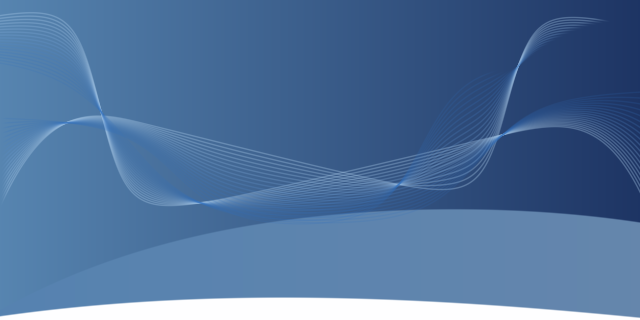
A Shadertoy shader for this background:

```glsl
// Blue corporate backdrop: a horizontal gradient, a pale hill and a white foot,
// crossed by two ribbons of fine lines. Each ribbon blends from a bright edge
// curve to a blue edge curve; the curves are sums of soft steps and powers.

// Soft algebraic step from 0 to 1 around centre, with long tails.
float bend(float x, float centre, float width) {
    float d = x - centre;
    return 0.5 + 0.5 * d / sqrt(d * d + width * width);
}

// Heights of the four ribbon edges: (bright, blue) of the first, then the second.
vec4 ribbonEdges(float x) {
    float fall = max(x - 1.5, 0.0);
    float rise = max(0.45 - x, 0.0);
    float bright1 = 0.201 + 0.24 * x + 0.765 * (1.0 - bend(x, 0.314, 0.09))
                  - 4.5 * fall * fall * fall * fall;
    float blue1 = 0.265 + 0.58 * (1.0 - bend(x, 0.40, 0.25)) + 0.46 * bend(x, 1.5, 0.2);
    float bright2 = 0.726 - 0.252 * x + 0.70 * bend(x, 1.585, 0.09)
                  - 4.1 * rise * rise * rise;
    float blue2 = 0.26 + 0.38 * (1.0 - bend(x, 0.55, 0.2)) + 0.56 * bend(x, 1.32, 0.15);
    return vec4(bright1, blue1, bright2, blue2);
}

// Coverage of a thin line at height h with the given slope.
float thinLine(float y, float h, float slope, float pixel) {
    float d = abs(y - h) / sqrt(1.0 + slope * slope);
    return 1.0 - smoothstep(0.0, 0.0012 + pixel, d);
}

// Coverage of everything below height h.
float below(float y, float h, float pixel) {
    return smoothstep(-pixel, pixel, h - y);
}

void mainImage(out vec4 fragColor, in vec2 fragCoord) {
    // Canvas spans 0..2 across and 0..1 up.
    vec2 p = fragCoord / iResolution.xy * vec2(2.0, 1.0);
    float pixel = 1.0 / iResolution.y;

    // Sky gradient
    vec3 color = mix(vec3(0.34, 0.52, 0.69), vec3(0.115, 0.205, 0.39), p.x * 0.5);

    // Hill
    float d = p.x - 1.42;
    float hillTop = 0.346 - d * d * (0.116 + 0.02 * d * d);
    vec3 hillColor = mix(vec3(0.335, 0.51, 0.69), vec3(0.395, 0.525, 0.675), p.x * 0.5);
    color = mix(color, hillColor, below(p.y, hillTop, pixel));

    // Ribbons of lines, fading from bright to blue
    const float LINES = 18.0;
    vec4 edge = ribbonEdges(p.x);
    vec4 slope = (ribbonEdges(p.x + 0.002) - edge) / 0.002;
    for (float i = 0.0; i < LINES; i++) {
        float t = i / (LINES - 1.0);
        vec3 lineColor = mix(vec3(0.66, 0.79, 0.91), vec3(0.18, 0.43, 0.74), smoothstep(0.0, 0.9, t));
        float alpha = mix(0.36, 0.16, t);
        float first = thinLine(p.y, mix(edge.x, edge.y, t), mix(slope.x, slope.y, t), pixel);
        float second = thinLine(p.y, mix(edge.z, edge.w, t), mix(slope.z, slope.w, t), pixel);
        // The second ribbon ends on a slant at the right.
        float tip = 1.91 - 0.35 * t;
        second *= 1.0 - smoothstep(tip - 0.06, tip, p.x);
        second *= smoothstep(0.0, 0.03, p.x);
        color = mix(color, lineColor, alpha * first);
        color = mix(color, lineColor, alpha * second);
    }

    // White foot
    d = p.x - 0.885;
    float footTop = 0.07 - d * d * (0.064 - 0.012 * d);
    color = mix(color, vec3(0.995, 0.995, 1.0), below(p.y, footTop, pixel));

    fragColor = vec4(color, 1.0);
}
```
